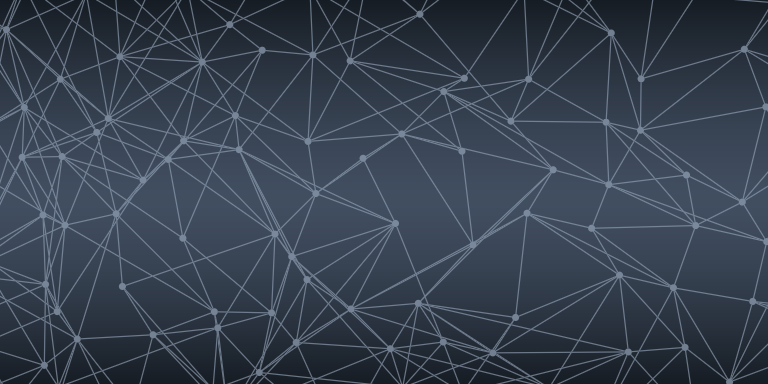
This background is drawn by a WebGL 2 fragment shader. Its source:

```glsl
#version 300 es
precision highp float;
// Draws a web of thin straight lines and round nodes over a dark slate gradient.

uniform vec2 u_resolution;
out vec4 fragColor;

// Lengths are in canvas heights.
const vec3 MID_COLOR = vec3(0.255, 0.305, 0.378);
const vec3 EDGE_COLOR = vec3(0.085, 0.110, 0.138);
const vec3 WEB_COLOR = vec3(0.57, 0.63, 0.71);
const float MID_HEIGHT = 0.48;     // brightest level of the gradient
const float FALLOFF = 1.45;        // how the gradient darkens outwards
const float LINE_HALF_WIDTH = 0.0016;
const float LINE_OPACITY = 0.66;
const float NODE_RADIUS = 0.0092;
const float NODE_OPACITY = 0.72;
const float ROW_HEIGHT = 0.155;
const float COLUMN_WIDTH = 0.13;   // width of the leftmost column
const float COLUMN_GROWTH = 0.0035; // columns widen to the right
const float JITTER = 0.94;
const float LONG_LINK_CHANCE = 0.36;
const float LONG_LINK_FADE = 0.42; // long links thin out to the right
const uint SEED = 23u;

// Links from a cell to its neighbours: four short ones, then four long ones.
const int SHORT_LINKS = 4;
const int LINKS = 8;
const ivec2 LINK_STEP[LINKS] = ivec2[](
    ivec2(1, 0), ivec2(0, 1), ivec2(1, 1), ivec2(1, -1),
    ivec2(2, 1), ivec2(1, 2), ivec2(2, -1), ivec2(1, -2));
const float SHORT_CHANCE[SHORT_LINKS] = float[](0.88, 0.88, 0.58, 0.58);

// Integer hash giving two values in 0..1.
vec2 hash2(ivec2 cell, uint salt) {
    uvec2 v = uvec2(cell + 64) + uvec2(salt * 131u, salt * 57u + SEED);
    v = v * 1664525u + 1013904223u;
    v.x += v.y * 1664525u;
    v.y += v.x * 1664525u;
    v ^= v >> 16u;
    v.x += v.y * 1664525u;
    v.y += v.x * 1664525u;
    v ^= v >> 16u;
    return vec2(v & 0xffffu) / 65535.0;
}

// Grid coordinates to canvas position, and back.
vec2 gridToCanvas(vec2 g) {
    return vec2(g.x * (COLUMN_WIDTH + COLUMN_GROWTH * g.x), g.y * ROW_HEIGHT);
}

vec2 canvasToGrid(vec2 p) {
    float root = sqrt(COLUMN_WIDTH * COLUMN_WIDTH + 4.0 * COLUMN_GROWTH * p.x);
    return vec2((root - COLUMN_WIDTH) / (2.0 * COLUMN_GROWTH), p.y / ROW_HEIGHT);
}

vec2 nodePosition(ivec2 cell) {
    return gridToCanvas(vec2(cell) + 0.5 + JITTER * (hash2(cell, 0u) - 0.5));
}

float segmentDistance(vec2 p, vec2 a, vec2 b) {
    vec2 ap = p - a, ab = b - a;
    return length(ap - ab * clamp(dot(ap, ab) / dot(ab, ab), 0.0, 1.0));
}

float linkChance(int link, float x) {
    if (link < SHORT_LINKS) return SHORT_CHANCE[link];
    return max(LONG_LINK_CHANCE * (1.0 - LONG_LINK_FADE * x), 0.0);
}

vec3 background(float y) {
    float side = y > MID_HEIGHT ? 1.0 - MID_HEIGHT : MID_HEIGHT;
    float t = abs(y - MID_HEIGHT) / side;
    return mix(MID_COLOR, EDGE_COLOR, pow(t, FALLOFF));
}

void main() {
    vec2 p = gl_FragCoord.xy / u_resolution.y;
    float pixel = 1.0 / u_resolution.y;
    ivec2 home = ivec2(floor(canvasToGrid(p)));

    // Nearest node and nearest link among all cells that can reach this point.
    float nodeDist = 1e3;
    float lineDist = 1e3;
    for (int j = -3; j <= 3; j++) {
        for (int i = -3; i <= 1; i++) {
            ivec2 cell = home + ivec2(i, j);
            vec2 node = nodePosition(cell);
            nodeDist = min(nodeDist, length(p - node));
            for (int k = 0; k < LINKS; k++) {
                if (hash2(cell, uint(k + 1)).x > linkChance(k, node.x)) continue;
                vec2 other = nodePosition(cell + LINK_STEP[k]);
                lineDist = min(lineDist, segmentDistance(p, node, other));
            }
        }
    }

    // Antialiased coverage of lines and nodes over the gradient.
    float line = clamp((LINE_HALF_WIDTH - lineDist) / pixel + 0.5, 0.0, 1.0);
    float disc = clamp((NODE_RADIUS - nodeDist) / pixel + 0.5, 0.0, 1.0);
    float web = max(line * LINE_OPACITY, disc * NODE_OPACITY);
    fragColor = vec4(mix(background(p.y), WEB_COLOR, web), 1.0);
}
```
